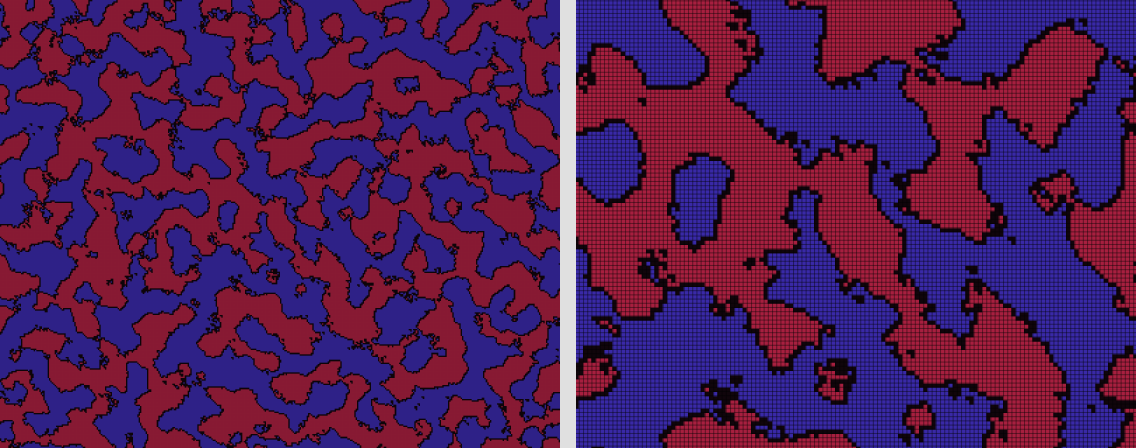
Left: the whole. Right: its middle third, enlarged.
This texture is drawn by a Shadertoy shader. Its source:

```glsl
const vec3 RED = vec3(0.53, 0.10, 0.20);
const vec3 BLUE = vec3(0.18, 0.13, 0.53);
const vec3 BLACK = vec3(0.05, 0.015, 0.035);

const float CELLS = 400.0;                 // cells across the canvas width
const float BROAD_A = 18.0;                // noise frequencies per canvas width
const float BROAD_B = 24.0;
const float MID = 50.0;
const float FINE = 180.0;
const float PATCH = 34.0;
const float BROAD_B_AMOUNT = 0.85;
const float MID_AMOUNT = 0.28;
const vec2 FINE_AMOUNT = vec2(0.10, 0.50); // calm borders, crumbled borders
const float GRID_WIDTH = 0.25;             // in cells
const float GRID_DEPTH = 0.4;
const int SAMPLES = 3;                     // per axis, for smooth edges

// Integer hash to a unit gradient
vec2 gradient(ivec2 p, uint seed) {
    uint h = uint(p.x) * 374761393u + uint(p.y) * 668265263u + seed * 974711u;
    h = (h ^ (h >> 15)) * 2246822519u;
    h = (h ^ (h >> 13)) * 3266489917u;
    h ^= h >> 16;
    float angle = float(h & 65535u) * 6.2831853 / 65536.0;
    return vec2(cos(angle), sin(angle));
}

float gradientNoise(vec2 p, uint seed) {
    ivec2 i = ivec2(floor(p));
    vec2 f = fract(p);
    vec2 u = f * f * f * (f * (f * 6.0 - 15.0) + 10.0);
    float a = dot(gradient(i, seed), f);
    float b = dot(gradient(i + ivec2(1, 0), seed), f - vec2(1, 0));
    float c = dot(gradient(i + ivec2(0, 1), seed), f - vec2(0, 1));
    float d = dot(gradient(i + ivec2(1, 1), seed), f - vec2(1, 1));
    return mix(mix(a, b, u.x), mix(c, d, u.x), u.y);
}

vec2 rotate(vec2 p, float angle) {
    float c = cos(angle), s = sin(angle);
    return vec2(c * p.x - s * p.y, s * p.x + c * p.y);
}

// Broad domains with borders that crumble in patches
bool isRed(vec2 cell) {
    vec2 p = (cell + 0.5) / CELLS;
    float field = gradientNoise(rotate(p, 0.4) * BROAD_A + 3.3, 1u);
    field += BROAD_B_AMOUNT * gradientNoise(rotate(p, 1.3) * BROAD_B + 7.7, 2u);
    field += MID_AMOUNT * gradientNoise(rotate(p, 0.9) * MID, 3u);
    float crumble = smoothstep(0.0, 0.35, gradientNoise(rotate(p, 2.1) * PATCH, 4u));
    float roughness = mix(FINE_AMOUNT.x, FINE_AMOUNT.y, crumble);
    field += roughness * gradientNoise(rotate(p, 0.6) * FINE, 5u);
    return field > 0.0;
}

// A cell turns black where its right or upper neighbour differs
vec3 cellColor(vec2 cell) {
    bool red = isRed(cell);
    if (red != isRed(cell + vec2(1, 0)) || red != isRed(cell + vec2(0, 1))) return BLACK;
    return red ? RED : BLUE;
}

// Integral of the repeating grid line, for exact box filtering
vec2 lineIntegral(vec2 x) {
    return floor(x) * GRID_WIDTH + min(fract(x), GRID_WIDTH);
}

// Grid shading that keeps the mean brightness and fades when too fine
float gridShade(vec2 p, float pixel) {
    vec2 cover = (lineIntegral(p + 0.5 * pixel) - lineIntegral(p - 0.5 * pixel)) / pixel;
    vec2 lit = 1.0 - GRID_DEPTH * cover;
    float mean = 1.0 - GRID_DEPTH * GRID_WIDTH;
    float fade = smoothstep(0.4, 0.75, pixel);
    return mix(lit.x * lit.y / (mean * mean), 1.0, fade);
}

void mainImage(out vec4 fragColor, in vec2 fragCoord) {
    float pixel = CELLS / iResolution.x;
    vec2 p = fragCoord * pixel;

    vec3 color = vec3(0.0);
    for (int y = 0; y < SAMPLES; y++) {
        for (int x = 0; x < SAMPLES; x++) {
            vec2 offset = (vec2(x, y) + 0.5) / float(SAMPLES) - 0.5;
            color += cellColor(floor(p + offset * pixel));
        }
    }
    color /= float(SAMPLES * SAMPLES);

    fragColor = vec4(color * gridShade(p, pixel), 1.0);
}
```
